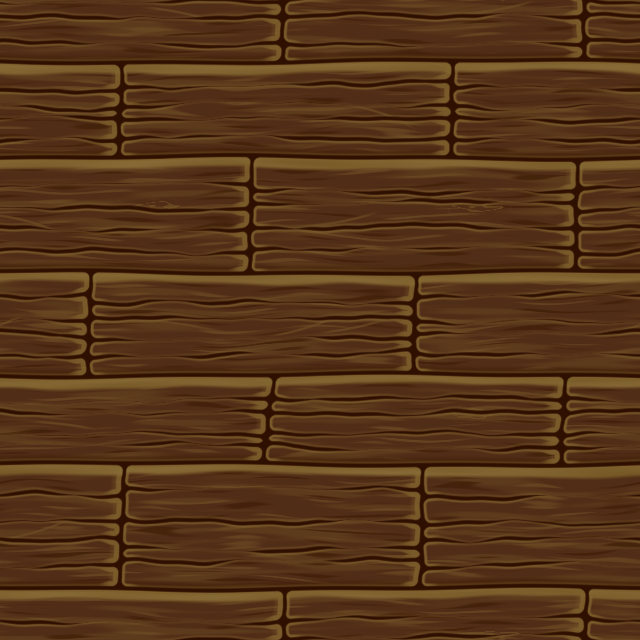
Give the GLSL for this texture, as a three.js fragment shader.

```glsl
// Carved timber planks: six uneven courses of two planks, with staggered seams.
// Each plank is split by wavy cracks into round-ended strips with golden rims;
// stretched gradient noise adds grain, and hashes vary cracks, scratches and knots.
varying vec2 vUv;

float hash(vec2 p) {
  return fract(sin(dot(p, vec2(127.1, 311.7))) * 43758.55);
}

float gradientDot(vec2 cell, vec2 offset) {
  float angle = 6.2832 * hash(cell);
  return dot(vec2(cos(angle), sin(angle)), offset);
}

float noise(vec2 p) {
  vec2 i = floor(p), f = fract(p);
  vec2 u = f * f * f * (f * (f * 6.0 - 15.0) + 10.0);
  float low = mix(gradientDot(i, f), gradientDot(i + vec2(1, 0), f - vec2(1, 0)), u.x);
  float high = mix(gradientDot(i + vec2(0, 1), f - vec2(0, 1)), gradientDot(i + 1.0, f - 1.0), u.x);
  return mix(low, high, u.y);
}

// Wavy upper edge of a course, measured down from the top of the canvas
float courseTop(float course, float x) {
  float i = mod(course, 6.0);
  float y = i < 0.5 ? 0.096 : i < 1.5 ? 0.246 : i < 2.5 ? 0.425 : i < 3.5 ? 0.586 : i < 4.5 ? 0.725 : 0.919;
  y += 0.0025 * sin(6.2832 * x + i * 2.4) + 0.0013 * sin(18.85 * x + i * 4.1);
  return y + floor(course / 6.0);
}

vec2 courseSeams(float i) {
  return i < 0.5 ? vec2(0.187, 0.705) : i < 1.5 ? vec2(0.392, 0.900) : i < 2.5 ? vec2(0.139, 0.648)
       : i < 3.5 ? vec2(0.419, 0.880) : i < 4.5 ? vec2(0.191, 0.659) : vec2(0.443, 0.914);
}

void main() {
  // Course and height within it
  float x = vUv.x, down = 1.0 - vUv.y, course = 0.0;
  if (down < courseTop(0.0, x)) down += 1.0;
  for (int i = 1; i < 6; i++) {
    if (down >= courseTop(float(i), x)) course = float(i);
  }
  float top = courseTop(course, x);
  float height = courseTop(course + 1.0, x) - top;
  float v = down - top;

  // Plank between two crooked seams
  vec2 seams = courseSeams(course);
  float lean = (course == 3.0 ? -0.018 : -0.006) * (v / height - 0.5);
  seams.x += lean + 0.005 * noise(vec2(v * 28.0, course * 3.7 + 0.4));
  seams.y += lean * 0.6 + 0.005 * noise(vec2(v * 28.0, course * 5.3 + 9.4));
  float along = fract(x - seams.x), width = seams.y - seams.x, id = course * 2.0;
  if (along > width) {
    along -= width;
    width = 1.0 - width;
    id += 1.0;
  }
  float fromRight = width - along;
  float fromEnd = min(along, fromRight);
  float nearEnd = 1.0 - smoothstep(0.012, 0.035, fromEnd);

  // Nearest crack, fading in and out along the plank
  float gap = min(v, height - v);
  float rim = v < height - v ? 1.0 : 0.35;
  for (int k = 1; k < 5; k++) {
    float seed = id * 7.31 + float(k) * 2.37;
    float level = height * (float(k) + 0.25 + 0.6 * (hash(vec2(seed, 1.0)) - 0.5)) / 5.1;
    level += 0.011 * noise(vec2(along * 6.0, seed)) + 0.005 * noise(vec2(along * 19.0, seed + 40.0));
    float strength = smoothstep(-0.22, 0.2, noise(vec2(along * 6.0 + 3.0, seed + 70.0)));
    strength = max(strength, 1.0 - smoothstep(0.02, 0.1, fromEnd));
    float crack = abs(v - level) + 0.0035 * (1.0 - strength);
    if (crack < gap) {
      gap = crack;
      rim = (v > level ? 0.75 : 0.4) * (0.3 + 0.7 * strength);
    }
  }

  // Rounded strip ends and their rims
  vec2 corner = max(0.012 - vec2(fromEnd, gap), 0.0);
  float inside = 0.012 - length(corner);
  float rimWidth = mix(0.0035, fromRight < along ? 0.0085 : 0.0045, nearEnd);
  float gold = smoothstep(0.0018, 0.0045, inside) * (1.0 - smoothstep(rimWidth + 0.001, rimWidth + 0.005, inside));
  gold *= mix(rim, 0.9, nearEnd);

  // Body grain in long broad and fine streaks
  float broad = noise(vec2(along * 5.0, v * 75.0 + id * 13.7));
  float warp = 0.012 * noise(vec2(along * 7.0, v * 16.0 + id * 5.1));
  float fine = noise(vec2(along * 8.0 + 5.0, (v + warp) * 130.0 + id * 9.3));
  vec3 color = mix(vec3(0.315, 0.175, 0.087), vec3(0.36, 0.23, 0.11), smoothstep(0.0, 0.35, broad));
  color = mix(color, vec3(0.42, 0.29, 0.14), 0.75 * smoothstep(0.2, 0.45, fine));
  color = mix(color, vec3(0.25, 0.12, 0.03), 0.8 * smoothstep(0.22, 0.45, -fine));

  // Slanting scratches and an occasional knot
  for (int k = 0; k < 2; k++) {
    float seed = id * 3.1 + float(k) * 17.0;
    vec2 q = vec2(along - width * (0.15 + 0.7 * hash(vec2(seed, 2.0))), v - height * 0.55);
    float slope = (hash(vec2(seed, 3.0)) - 0.5) * 0.9;
    float scratch = abs(q.y - slope * q.x - 0.3 * slope * q.x * q.x / 0.05);
    float mark = (1.0 - smoothstep(0.0008, 0.003, scratch)) * (1.0 - smoothstep(0.025, 0.06, abs(q.x)));
    color = mix(color, vec3(0.42, 0.30, 0.14), 0.7 * mark * step(0.4, hash(vec2(seed, 4.0))));
  }
  vec2 knot = vec2(along - width * 0.69, v - height * 0.43) / vec2(0.055, 0.012);
  float ring = length(knot) + 0.5 * noise(knot * 2.0 + id);
  float knotLine = smoothstep(0.55, 0.95, cos(ring * 12.0)) * (1.0 - smoothstep(0.8, 1.1, ring));
  color = mix(color, vec3(0.43, 0.31, 0.14), 0.7 * knotLine * step(0.65, hash(vec2(id, 8.0))));

  // Lit top bevel, shaded underside, golden rims and dark joints
  float bevelEnd = 0.017 + 0.006 * noise(vec2(along * 9.0, id + 0.5));
  float bevel = smoothstep(0.003, 0.007, v) * (1.0 - smoothstep(bevelEnd - 0.004, bevelEnd + 0.004, v));
  color = mix(color, vec3(0.25, 0.12, 0.03), 0.85 * (1.0 - smoothstep(0.004, 0.016, height - v)));
  color = mix(color, vec3(0.49, 0.37, 0.17), gold);
  color = mix(color, vec3(0.51, 0.40, 0.19) + 0.06 * broad, 0.92 * bevel);
  color = mix(vec3(0.18, 0.06, 0.0), color, smoothstep(0.001, 0.0042, inside));
  gl_FragColor = vec4(color, 1.0);
}
```
